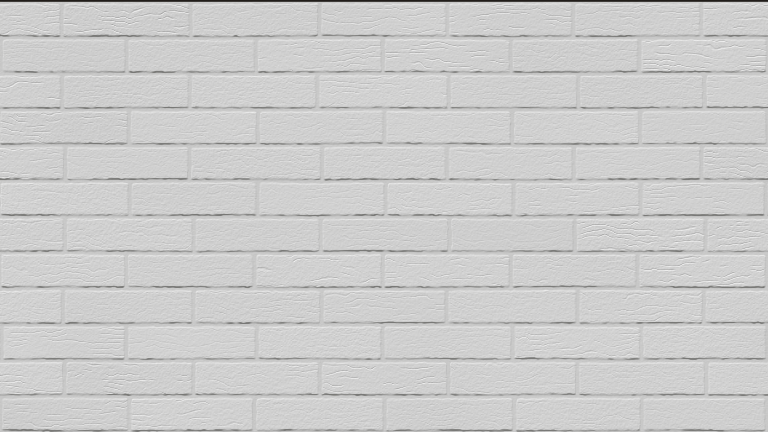
Write a Shadertoy shader that draws this texture.

```glsl
// White painted brick wall in running bond: 6 bricks across, 12 courses high.
// A height field of brick faces, grit and creases is lit from the upper left
// by comparing nearby heights; thin broken shadow lines sit below the bricks.

const float COURSE = 0.083;               // course pitch, in canvas heights
const float BRICKS_ACROSS = 6.0;
const float MORTAR = 0.0100;              // joint width
const float BEVEL = 0.0032;               // least softness of brick edges
const float BEVEL_SPREAD = 0.0050;        // added where the paint is thick
const float JOINT_JITTER = 0.04;          // in brick lengths
const float EDGE_WOBBLE = 0.0022;
const float FACE_HEIGHT = 0.55;
const float GRAIN = 0.60;
const float CREASE_PITCH = 0.0135;
const float CREASE_DEPTH = 0.50;
const float LIGHT_GAIN = 0.16;
const float SHADE_GAIN = 0.18;
const vec2 LIGHT_STEP = vec2(-0.0008, 0.0022);
const vec3 BRICK_COLOR = vec3(0.812, 0.812, 0.811);
const vec3 MORTAR_COLOR = vec3(0.785, 0.785, 0.783);
const vec3 SHADOW_COLOR = vec3(0.43, 0.43, 0.42);
const vec3 GAP_COLOR = vec3(0.13, 0.115, 0.10);

struct Brick {
    vec2 id;      // column and course
    vec2 toEdge;  // inward distance from the side and the level edges
    float bottom; // height above the lower brick edge
    float face;   // 0 in mortar, 1 on the brick
};

float hash(vec2 p) {
    vec3 q = fract(p.xyx * 0.1031);
    q += dot(q, q.yzx + 33.33);
    return fract((q.x + q.y) * q.z);
}

float noise(vec2 p) {
    vec2 i = floor(p), f = fract(p);
    f = f * f * (3.0 - 2.0 * f);
    return mix(mix(hash(i), hash(i + vec2(1, 0)), f.x),
               mix(hash(i + vec2(0, 1)), hash(i + vec2(1, 1)), f.x), f.y);
}

// Position of the joint left of a brick, in brick lengths
float joint(float column, float course) {
    return column + JOINT_JITTER * (hash(vec2(column, course) + 31.0) - 0.5);
}

Brick findBrick(vec2 p, float brickLength) {
    Brick b;
    p.y += EDGE_WOBBLE * (noise(p * vec2(7.0, 9.0)) - 0.5);
    float course = floor(p.y / COURSE);
    float x = p.x / brickLength + 0.5 * mod(course, 2.0);
    float column = floor(x);
    column += step(joint(column + 1.0, course), x) - 1.0 + step(joint(column, course), x);
    b.id = vec2(column, course);

    float left = joint(column, course), right = joint(column + 1.0, course);
    float tilt = 0.0025 * (hash(b.id + 57.0) - 0.5) * (x - left - 0.5);
    float rough = 0.0022 * (noise(p * 110.0) - 0.5);
    float y = p.y - course * COURSE + tilt;
    float inset = 0.5 * MORTAR + rough;
    b.bottom = y - inset;
    b.toEdge = vec2(min(x - left, right - x) * brickLength, min(y, COURSE - y)) - inset;

    // Rounded corners and a bevel of uneven width
    const float RADIUS = 0.0045;
    float depth = RADIUS - length(max(RADIUS - b.toEdge, 0.0));
    float blur = BEVEL + BEVEL_SPREAD * noise(p * vec2(30.0, 40.0) + 4.0);
    b.face = smoothstep(-0.5 * blur, 0.5 * blur, depth);
    return b;
}

// Level, wandering wrinkles broken into short runs, stronger on some bricks
float creases(vec2 p, vec2 id) {
    vec2 q = p + 3.7 * id;
    float bend = 1.5 * noise(q * vec2(18.0, 30.0)) + 0.5 * noise(q * vec2(70.0, 60.0));
    float offCenter = abs(fract(q.y / CREASE_PITCH + bend) - 0.5);
    float amount = mix(0.35, 1.2, pow(hash(id + 11.0), 2.0));
    float run = smoothstep(0.42, 0.62, noise(q * vec2(24.0, 85.0) + 5.0));
    return amount * run * (1.0 - smoothstep(0.02, 0.15, offCenter));
}

float wallHeight(vec2 p, float brickLength) {
    Brick b = findBrick(p, brickLength);
    float grain = 0.40 * noise(p * vec2(110.0, 170.0)) + 0.60 * noise(p * vec2(270.0, 350.0) + 9.0);
    float relief = GRAIN * mix(0.65, 1.0, hash(b.id + 3.0)) * grain;
    return b.face * (FACE_HEIGHT - CREASE_DEPTH * creases(p, b.id))
         + relief * mix(0.45, 1.0, b.face);
}

void mainImage(out vec4 fragColor, in vec2 fragCoord) {
    vec2 p = fragCoord / iResolution.y;
    float pixel = 1.0 / iResolution.y;
    float brickLength = iResolution.x / iResolution.y / BRICKS_ACROSS;
    Brick b = findBrick(p, brickLength);

    // Paint with slight tone changes between bricks and over the wall
    vec3 color = mix(MORTAR_COLOR, BRICK_COLOR, b.face);
    color += 0.012 * (hash(b.id) - 0.5) * b.face + 0.012 * (noise(p * 5.0) - 0.5);

    // Directional relief
    float slope = wallHeight(p, brickLength) - wallHeight(p + LIGHT_STEP, brickLength);
    color += slope * (slope > 0.0 ? LIGHT_GAIN : SHADE_GAIN);

    // Broken contact shadow under each brick, with a faint wider fringe
    float thickness = max(0.0027, 0.8 * pixel);
    float below = abs(b.bottom + 0.0010);
    float line = 1.0 - smoothstep(0.3 * thickness, thickness, below);
    float fringe = 1.0 - smoothstep(0.0, 0.006, below);
    float along = 0.5 * noise(vec2(p.x * 18.0, b.id.y * 5.3))
                + 0.5 * noise(vec2(p.x * 75.0, b.id.y * 7.7 + 2.0));
    float strength = mix(0.08, 0.85, smoothstep(0.25, 0.75, along));
    float shadow = max(line * strength, 0.10 * fringe);
    color = mix(color, SHADOW_COLOR, shadow * smoothstep(-0.004, 0.004, b.toEdge.x));

    // Dark gap above the last course
    float gap = smoothstep(-0.5 * pixel, 0.5 * pixel, p.y - 12.0 * COURSE);
    fragColor = vec4(clamp(mix(color, GAP_COLOR, gap), 0.0, 1.0), 1.0);
}
```
